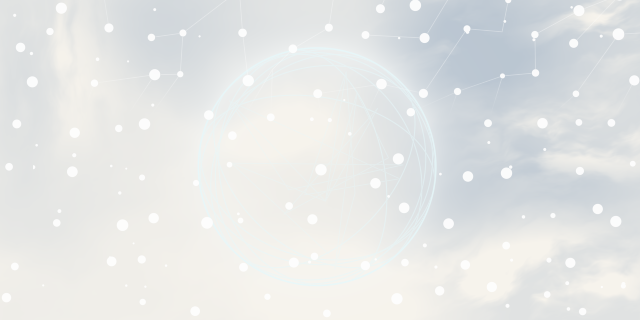
Write a WebGL 1 fragment shader that draws this background.

```glsl
precision highp float;
// A pale cloudy sky behind a translucent wire globe and a scattered network.
// The sky blends soft blobs with warped noise; the globe uses great circles
// on a sphere; the dots and their links come from jittered grids.

uniform vec2 u_resolution;

const vec2 GLOBE = vec2(0.991, 0.479);
const float RADIUS = 0.371;

float hash(vec2 p) {
  return fract(sin(dot(p, vec2(127.1, 311.7))) * 43758.5);
}

vec2 hash2(vec2 p) {
  return vec2(hash(p), hash(p + 37.3));
}

float noise(vec2 p) {
  vec2 i = floor(p), f = fract(p);
  f = f * f * (3.0 - 2.0 * f);
  return mix(mix(hash(i), hash(i + vec2(1, 0)), f.x),
             mix(hash(i + vec2(0, 1)), hash(i + vec2(1, 1)), f.x), f.y);
}

float fbm(vec2 p) {
  float sum = 0.0, amp = 0.5;
  for (int i = 0; i < 5; i++) {
    sum += amp * noise(p);
    p = mat2(0.8, 0.6, -0.6, 0.8) * p * 2.03 + 5.7;
    amp *= 0.5;
  }
  return sum;
}

float blob(vec2 p, vec2 center, vec2 size) {
  vec2 d = (p - center) / size;
  return exp(-dot(d, d));
}

float segment(vec2 p, vec2 a, vec2 b) {
  vec2 d = b - a;
  return length(p - a - d * clamp(dot(p - a, d) / dot(d, d), 0.0, 1.0));
}

// Thin antialiased stroke
float stroke(float dist, float width) {
  float px = 1.0 / u_resolution.y;
  return 1.0 - smoothstep(width - 0.5 * px, width + 0.8 * px, abs(dist));
}

vec3 sky(vec2 p) {
  vec2 warp = vec2(fbm(p * 3.0), fbm(p * 3.0 + 9.0)) - 0.48;
  vec2 q = p + 0.22 * warp;
  float blue = 0.1 + 0.16 * smoothstep(0.3, 1.0, q.y);
  blue += 0.30 * smoothstep(1.1, 1.6, q.x);
  blue += 0.60 * blob(q, vec2(1.45, 0.80), vec2(0.30, 0.27));
  blue += 0.42 * blob(q, vec2(1.62, 0.40), vec2(0.42, 0.14));
  blue += 0.34 * blob(q, vec2(0.55, 0.92), vec2(0.32, 0.22));
  blue += 0.22 * blob(q, vec2(0.02, 0.72), vec2(0.13, 0.28));
  blue += 0.16 * blob(q, vec2(0.10, 0.36), vec2(0.35, 0.18));
  blue -= 0.28 * blob(q, vec2(0.88, 0.60), vec2(0.24, 0.11));
  blue -= 0.20 * blob(q, vec2(1.10, 0.08), vec2(0.38, 0.14));

  // Slanted wisps on the right, upright plume on the left
  vec2 along = mat2(0.94, -0.34, 0.34, 0.94) * q;
  float wisp = smoothstep(0.34, 0.66, fbm(along * vec2(4.0, 11.0)));
  float clouds = blob(p, vec2(1.93, 0.93), vec2(0.22, 0.12))
    + blob(p, vec2(1.80, 0.57), vec2(0.32, 0.13))
    + blob(p, vec2(1.72, 0.14), vec2(0.32, 0.14))
    + 0.7 * blob(p, vec2(1.35, 0.90), vec2(0.14, 0.10));
  float plume = smoothstep(0.3, 0.65, fbm(q * vec2(10.0, 4.0) + 3.0));
  blue -= 0.75 * clouds * wisp;
  blue -= 0.35 * plume * blob(p, vec2(0.2, 0.82), vec2(0.16, 0.22));
  blue += 0.16 * (fbm(along * vec2(3.0, 6.0) + 4.0) - 0.48);
  return mix(vec3(0.965, 0.952, 0.925), vec3(0.73, 0.775, 0.82),
             clamp(blue, 0.0, 1.0));
}

// Front arcs of tilted great circles, chords between nodes, and the rim
float globe(vec2 p) {
  vec2 q = (p - GLOBE) / RADIUS;
  float r = length(q);
  float z = sqrt(max(1.0 - r * r, 0.003));
  vec2 hub = vec2(0.07, -0.29), last = hub;
  float lines = 0.0;
  for (int i = 0; i < 14; i++) {
    vec2 h = hash2(vec2(float(i), 4.0));
    float turn = 6.283 * (float(i) + h.x) / 14.0;
    float nz = mix(0.4, 0.97, sqrt(h.y));
    vec3 n = vec3(sqrt(1.0 - nz * nz) * vec2(cos(turn), sin(turn)), nz);
    float arc = dot(n, vec3(q, z)) / length(n.xy - n.z * q / z);
    lines = max(lines, 0.55 * stroke(arc * RADIUS, 0.0012));
    vec2 node = sqrt(h.y) * 0.95 * vec2(cos(turn * 5.0), sin(turn * 5.0));
    float chord = min(segment(q, last, node),
                      mod(float(i), 3.0) < 0.5 ? segment(q, hub, node) : 9.0);
    lines = max(lines, 0.4 * stroke(chord * RADIUS, 0.0008));
    last = node;
  }
  lines *= 1.0 - smoothstep(0.99, 1.0, r);
  return max(lines, 0.8 * stroke((r - 1.0) * RADIUS, 0.002));
}

// Jittered dots; links join neighbouring cells
float network(vec2 p, float cell, float size, float keep, float linking) {
  vec2 base = floor(p / cell);
  float ink = 0.0;
  for (int y = -1; y <= 1; y++) {
    for (int x = -1; x <= 1; x++) {
      vec2 id = base + vec2(x, y);
      vec2 a = (id + 0.15 + 0.7 * hash2(id)) * cell;
      float pick = hash(id + 71.0);
      float radius = size * mix(0.4, 1.0, hash(id + 53.0));
      if (pick < keep) ink = max(ink, 0.93 * stroke(length(p - a), radius));
      vec2 next = id + (pick < 0.35 ? vec2(1, 0) : vec2(pick < 0.6 ? 1 : 0, 1));
      vec2 b = (next + 0.15 + 0.7 * hash2(next)) * cell;
      ink = max(ink, linking * 0.35 * stroke(segment(p, a, b), 0.0007));
    }
  }
  return ink;
}

void main() {
  vec2 p = gl_FragCoord.xy / u_resolution.y;
  p.x += 1.0 - 0.5 * u_resolution.x / u_resolution.y;
  vec3 color = sky(p);

  // Milky halo on the rim, strongest toward the top
  float rim = length(p - GLOBE) - RADIUS;
  float halo = exp(-abs(rim) * (rim > 0.0 ? 16.0 : 9.0));
  color = mix(color, vec3(0.96, 0.97, 0.97),
              halo * mix(0.3, 0.6, smoothstep(0.3, 0.85, p.y)));
  color = mix(color, vec3(0.90, 0.97, 0.98), globe(p));

  float linking = smoothstep(0.62, 0.78, p.y) * smoothstep(0.2, 0.4, p.x);
  float fine = 0.1 + 0.25 * blob(p, vec2(0.4, 0.48), vec2(0.25, 0.12));
  float ink = max(network(p, 0.135, 0.018, 0.8, linking),
                  network(p + 3.0, 0.07, 0.006, fine, 0.0));
  gl_FragColor = vec4(mix(color, vec3(0.995), ink), 1.0);
}
```
